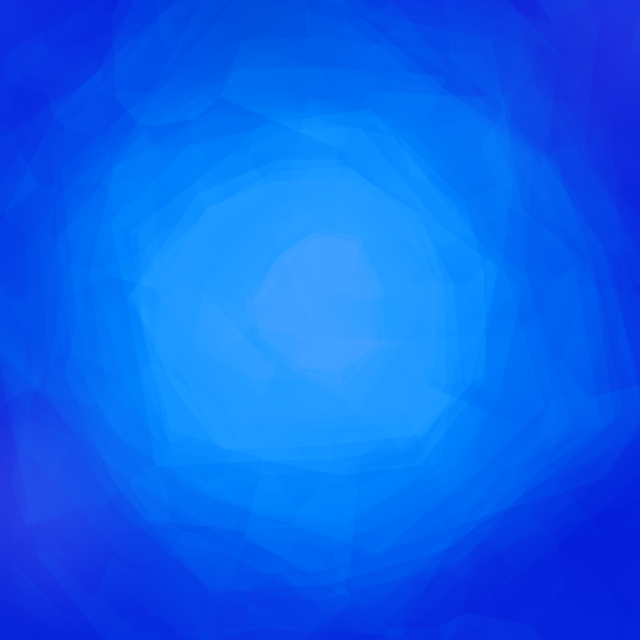
This background is drawn by a WebGL 1 fragment shader. Its source:

```glsl
precision highp float;
uniform vec2 u_resolution;

#define CENTER vec2(0.495, 0.515)
#define FAMILIES 9
#define COPIES 6
#define INNER_RADIUS 0.11
#define OUTER_RADIUS 0.56
#define FAMILY_JITTER 0.27
#define COPY_JITTER 0.30
#define SLIVER_CONTRAST 2.6
#define EDGE_GLOW 1.1
#define SMOOTH_SHARE 0.30
#define FACET_STRENGTH 0.055

const float TAU = 6.28318;

float hash(vec2 p) {
  return fract(sin(dot(p, vec2(127.1, 311.7))) * 43758.5453);
}

float noise(vec2 p) {
  vec2 cell = floor(p), f = fract(p);
  f = f * f * (3.0 - 2.0 * f);
  float low = mix(hash(cell), hash(cell + vec2(1.0, 0.0)), f.x);
  float high = mix(hash(cell + vec2(0.0, 1.0)), hash(cell + 1.0), f.x);
  return mix(low, high, f.y);
}

// Angular position of a vertex, in sectors
float vertexSector(float i, float sides, float family, float copy) {
  float k = mod(i, sides);
  return i + 0.45 * hash(vec2(k, family + 3.3))
           + 0.20 * hash(vec2(k + 17.0, family * 9.0 + copy));
}

// Copies spread apart at some vertices and pinch together at others
vec2 vertexPoint(float i, float sides, float family, float copy, float radius) {
  float k = mod(i, sides);
  float angle = vertexSector(i, sides, family, copy) * TAU / sides;
  float shared = hash(vec2(k + 41.0, family + 7.7)) - 0.5;
  float own = hash(vec2(k + 73.0, family * 11.0 + copy)) - 0.5;
  float spread = hash(vec2(k + 29.0, family + 1.9));
  float lean = 0.07 * cos(angle - 2.3);
  float r = radius * (1.0 + FAMILY_JITTER * shared + COPY_JITTER * own * spread + lean);
  return r * vec2(cos(angle), sin(angle));
}

// x: signed depth behind the facing edge, y: random value of that edge
vec2 polygonDepth(vec2 p, float sides, float family, float copy, float radius) {
  float u = fract(atan(p.y, p.x) / TAU) * sides;
  float i = floor(u);
  if (u < vertexSector(i, sides, family, copy)) i -= 1.0;
  vec2 a = vertexPoint(i, sides, family, copy, radius);
  vec2 b = vertexPoint(i + 1.0, sides, family, copy, radius);
  vec2 edge = normalize(b - a);
  float depth = edge.x * (p.y - a.y) - edge.y * (p.x - a.x);
  return vec2(depth, hash(vec2(mod(i, sides) + 5.0, family * 7.0 + copy)));
}

// Stacked translucent sheets; light and dark near-copies cross in thin slivers
float sheetTone(vec2 p, float pixel) {
  float total = 0.0;
  for (int f = 0; f < FAMILIES; f++) {
    float family = float(f);
    float ring = mix(INNER_RADIUS, OUTER_RADIUS, family / float(FAMILIES - 1));
    float sides = 9.0 + family;
    for (int c = 0; c < COPIES; c++) {
      float copy = float(c);
      float radius = ring * (1.0 + 0.03 * (copy - 2.5));
      float swing = SLIVER_CONTRAST * hash(vec2(family + 5.1, floor(copy / 2.0) + 2.7));
      float weight = 1.0 + swing * (mod(copy, 2.0) * 2.0 - 1.0);
      vec2 edge = polygonDepth(p, sides, family, copy, radius);
      float cover = smoothstep(-pixel, pixel, edge.x);
      float sheen = EDGE_GLOW * (edge.y - 0.4) * exp(-14.0 * max(edge.x, 0.0));
      total += cover * (weight + sheen);
    }
  }
  return total / float(FAMILIES * COPIES);
}

// Flat crystal cells, each with its own slight slope of light
float facets(vec2 p, float scale, float pixel) {
  vec2 q = p * scale, cell = floor(q);
  float near = 9.0, next = 9.0, nearTone = 0.0, nextTone = 0.0;
  for (int y = -1; y <= 1; y++) {
    for (int x = -1; x <= 1; x++) {
      vec2 id = cell + vec2(float(x), float(y));
      vec2 d = id + vec2(hash(id + scale), hash(id + scale + 31.7)) - q;
      float dist = length(d);
      float turn = TAU * hash(id + 57.0);
      float tone = hash(id + 83.0) - 0.5 + 0.7 * dot(d, vec2(cos(turn), sin(turn)));
      if (dist < near) {
        next = near; nextTone = nearTone;
        near = dist; nearTone = tone;
      } else if (dist < next) {
        next = dist; nextTone = tone;
      }
    }
  }
  float inside = smoothstep(0.0, 2.0 * pixel * scale, next - near);
  return mix(nextTone, nearTone, 0.5 + 0.5 * inside);
}

// Deep blue through azure to a pale violet-blue heart
vec3 blueRamp(float t) {
  float red = 0.03 * (1.0 - smoothstep(0.0, 0.35, t))
            + 0.13 * smoothstep(0.55, 0.8, t) + 0.14 * smoothstep(0.82, 1.04, t);
  float green = 0.15 + 0.62 * min(t, 0.72) + 0.03 * smoothstep(0.72, 1.0, t);
  return vec3(red, green, min(0.87 + 0.20 * t, 1.0));
}

float glow(vec2 uv, vec2 place, float size) {
  vec2 d = (uv - place) / size;
  return exp(-dot(d, d));
}

void main() {
  float unit = min(u_resolution.x, u_resolution.y);
  float pixel = 1.0 / unit;
  vec2 uv = (gl_FragCoord.xy - 0.5 * u_resolution) / unit + 0.5;
  vec2 p = uv - CENTER;

  float radial = clamp(1.0 - (length(p) - 0.05) / 0.50, 0.0, 1.0);
  float tone = mix(sheetTone(p, pixel), radial, SMOOTH_SHARE);
  tone += FACET_STRENGTH * (facets(uv, 6.0, pixel) + 0.6 * facets(uv + 0.37, 13.0, pixel));
  vec3 color = blueRamp(clamp(tone, 0.0, 1.0));

  // Cloudy violet light in the outer field
  float outside = smoothstep(0.38, 0.6, length(p));
  float cloud = noise(uv * 5.0) * 0.6 + noise(uv * 11.0 + 4.0) * 0.4;
  color += outside * (cloud - 0.5) * vec3(0.05, 0.06, 0.04);
  color += glow(uv, vec2(0.02, 0.22), 0.16) * vec3(0.12, 0.09, 0.03);
  color += glow(uv, vec2(0.94, 0.92), 0.18) * vec3(0.07, 0.03, 0.0);
  color -= glow(uv, vec2(0.40, 1.0), 0.14) * vec3(0.02, 0.02, 0.06);
  color -= glow(uv, vec2(0.96, 0.13), 0.14) * vec3(0.02, 0.04, 0.02);

  gl_FragColor = vec4(clamp(color, 0.0, 1.0), 1.0);
}
```
